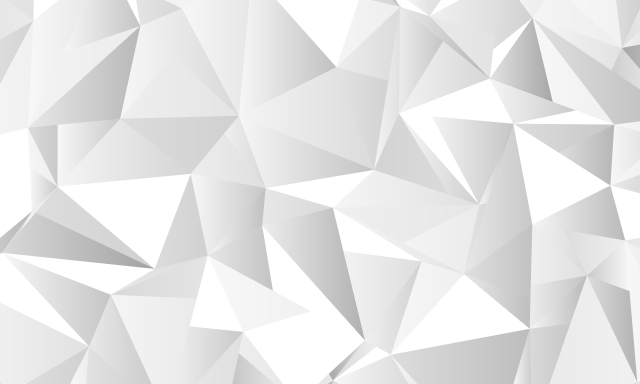
This background is drawn by a Shadertoy shader. Its source:

```glsl
// Low-poly paper: a rotated lattice of scattered points is cut into triangles,
// some of them halved again. Each facet is plain white or carries a horizontal
// gray gradient, and facets are blended by their pixel coverage.

const float CELL = 0.21;  // lattice spacing in canvas heights

vec2 hash2(vec2 p) {
    vec3 q = fract(p.xyx * vec3(0.1031, 0.1030, 0.0973));
    q += dot(q, q.yzx + 33.33);
    return fract((q.xx + q.yz) * q.zy);
}

mat2 rotation(float angle) {
    float c = cos(angle), s = sin(angle);
    return mat2(c, s, -s, c);
}

// Lattice point, jittered by less than half a cell so that cells never fold
vec2 vertexAt(vec2 id, mat2 tilt) {
    return tilt * (id + 0.98 * (hash2(id + 71.0) - 0.5)) * CELL;
}

// Positive when a, b, c run counterclockwise
float turn(vec2 a, vec2 b, vec2 c) {
    vec2 u = b - a, v = c - a;
    return u.x * v.y - u.y * v.x;
}

// Signed distance to the line a-b, positive on its left
float sideDistance(vec2 p, vec2 a, vec2 b) {
    return turn(a, b, p) / max(length(b - a), 1e-4);
}

// Adds one shaded triangle; sum holds weighted tone and total weight
void addFacet(inout vec2 sum, vec2 p, vec2 a, vec2 b, vec2 c, vec2 seed) {
    float inside = min(sideDistance(p, a, b),
                   min(sideDistance(p, b, c), sideDistance(p, c, a)));
    float coverage = clamp(inside * iResolution.y + 0.5, 0.0, 1.0);
    if (coverage <= 0.0) return;

    float left = min(a.x, min(b.x, c.x));
    float right = max(a.x, max(b.x, c.x));
    float t = clamp((p.x - left) / max(right - left, 1e-4), 0.0, 1.0);

    vec2 kind = hash2(seed + 13.7);
    vec2 depth = hash2(seed + 47.1);
    if (kind.y < 0.15) t = 1.0 - t;  // a few facets darken leftward
    float tone = 0.972 - 0.12 * depth.x * depth.x
               - t * (0.025 + 0.22 * depth.y * depth.y);
    if (kind.x < 0.23) tone = 1.0;
    sum += coverage * vec2(tone, 1.0);
}

// Adds a triangle, sometimes cut from its apex to the opposite side
void addTriangle(inout vec2 sum, vec2 p, vec2 apex, vec2 b, vec2 c, vec2 seed) {
    vec2 cut = hash2(seed + 5.3);
    if (cut.x < 0.5) {
        vec2 foot = mix(b, c, 0.25 + 0.5 * cut.y);
        addFacet(sum, p, apex, b, foot, seed);
        addFacet(sum, p, apex, foot, c, seed + 0.37);
    } else {
        addFacet(sum, p, apex, b, c, seed);
    }
}

void mainImage(out vec4 fragColor, in vec2 fragCoord) {
    vec2 p = fragCoord / iResolution.y;
    mat2 tilt = rotation(0.42);
    vec2 home = floor(p * tilt / CELL);  // p * tilt undoes the rotation
    vec2 sum = vec2(0.0);

    for (int y = -1; y <= 1; y++)
    for (int x = -1; x <= 1; x++) {
        vec2 id = home + vec2(x, y);
        vec2 a = vertexAt(id, tilt);
        vec2 b = vertexAt(id + vec2(1, 0), tilt);
        vec2 c = vertexAt(id + vec2(1, 1), tilt);
        vec2 d = vertexAt(id + vec2(0, 1), tilt);

        // Choose a diagonal that stays inside the cell
        bool acFits = turn(a, b, c) > 0.0 && turn(a, c, d) > 0.0;
        bool bdFits = turn(a, b, d) > 0.0 && turn(b, c, d) > 0.0;
        if (!acFits || (bdFits && hash2(id + 29.0).x < 0.5)) {
            vec2 first = a;
            a = b; b = c; c = d; d = first;
        }
        addTriangle(sum, p, b, c, a, id + 101.2);
        addTriangle(sum, p, d, a, c, id + 157.8);
    }

    fragColor = vec4(vec3(sum.x / max(sum.y, 1e-4)), 1.0);
}
```
